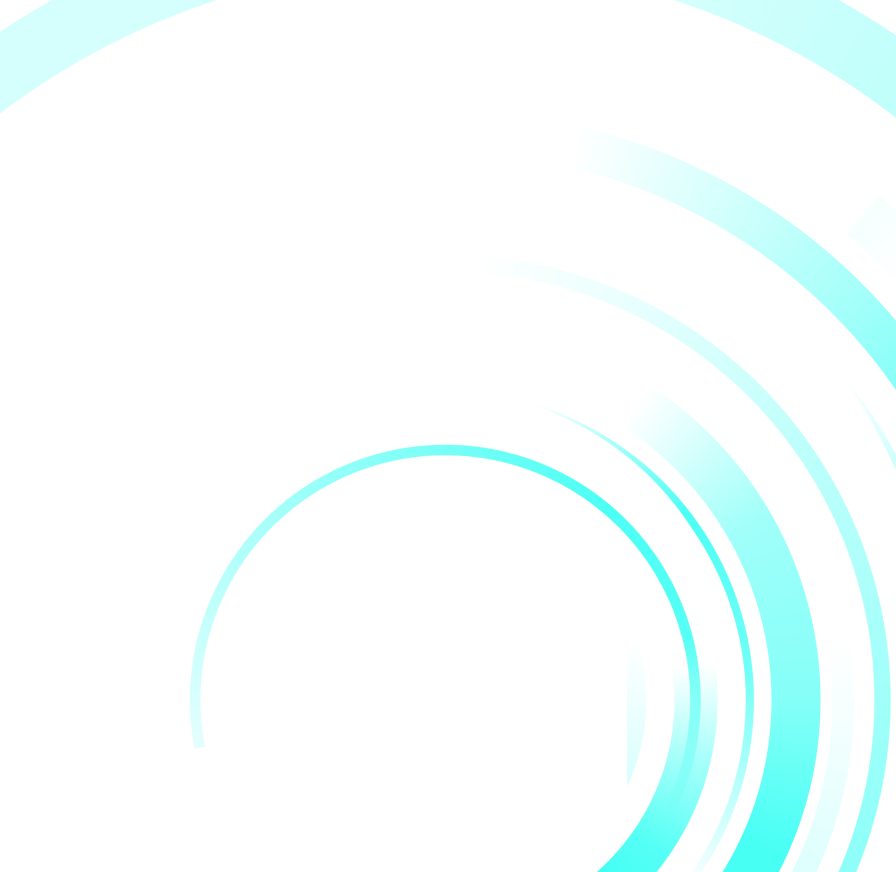
A Shadertoy shader for this background:

```glsl
#define CENTER vec2(0.5107, 0.1971)
#define PAPER vec3(1.0)
#define CYAN vec3(0.26, 1.0, 0.957)
#define SLIVER_LEFT 0.719
#define RING_END 191.0

// Clamped linear step; the ends may run downwards
float ramp(float from, float to, float v) {
    return clamp((v - from) / (to - from), 0.0, 1.0);
}

// Piecewise linear strength along four descending angles
float gradient(float angle, vec4 stops, vec4 strengths) {
    float s = mix(strengths.x, strengths.y, ramp(stops.x, stops.y, angle));
    s = mix(s, strengths.z, ramp(stops.y, stops.z, angle));
    return mix(s, strengths.w, ramp(stops.z, stops.w, angle));
}

// Smooth-edged annulus
float band(float radius, float inner, float outer) {
    float aa = 0.75 / iResolution.y;
    return smoothstep(inner - aa, inner + aa, radius)
         * (1.0 - smoothstep(outer - aa, outer + aa, radius));
}

// Layer translucent ink over what is already there
void layer(inout float ink, float amount) {
    ink = 1.0 - (1.0 - ink) * (1.0 - amount);
}

void mainImage(out vec4 fragColor, in vec2 fragCoord) {
    vec2 uv = fragCoord / iResolution.y;
    vec2 p = uv - CENTER;
    float radius = length(p);
    // Degrees from the right, counterclockwise, with the seam straight down
    float angle = 90.0 - degrees(atan(p.x, p.y));
    float aa = 0.75 / iResolution.y;
    float ink = 0.0;

    // Wide outer arcs
    layer(ink, band(radius, 0.8445, 0.9210)
        * mix(0.22, 0.34, ramp(73.0, 52.0, angle)));
    layer(ink, band(radius, 0.6273, 0.6756)
        * gradient(angle, vec4(77, 58, 40, 34), vec4(0.0, 0.27, 0.55, 0.65)));

    // Thin middle arc
    layer(ink, band(radius, 0.4920, 0.5107)
        * gradient(angle, vec4(86, 65, 35, -22), vec4(0.0, 0.12, 0.35, 0.6)));

    // Wide inner arcs
    layer(ink, band(radius, 0.3740, 0.4303)
        * gradient(angle, vec4(57, 30, 0, -25), vec4(0.0, 0.5, 0.65, 0.97)));
    layer(ink, band(radius, 0.2627, 0.3123)
        * gradient(angle, vec4(8, -10, -35, -50), vec4(0.0, 0.4, 0.9, 1.0)));

    // Tapered thin arcs
    float taperedInner = mix(0.3530, 0.3445, ramp(74.0, 35.0, angle));
    layer(ink, band(radius, taperedInner, 0.3539)
        * gradient(angle, vec4(74, 38, 5, -38), vec4(0.0, 0.95, 0.75, 0.0)));
    float edgeInner = mix(0.5875, 0.5804, ramp(39.0, 28.0, angle));
    layer(ink, band(radius, edgeInner, 0.5885)
        * 0.3 * ramp(39.0, 26.0, angle));

    // Full ring, cut cleanly at its lower left end
    float cut = degrees(aa / max(radius, aa));
    float ringMask = 1.0 - smoothstep(RING_END - cut, RING_END + cut, angle);
    layer(ink, band(radius, 0.2808, 0.2929) * ringMask
        * gradient(angle, vec4(190, 50, 15, -28), vec4(0.15, 0.95, 0.9, 0.0)));

    // Faint veils
    layer(ink, band(radius, 0.4437, 0.4690)
        * gradient(angle, vec4(9, -5, -25, -40), vec4(0.0, 0.07, 0.18, 0.2)));
    layer(ink, band(radius, 0.7050, 0.7630)
        * gradient(angle, vec4(49.5, 49, 42, 40), vec4(0.0, 0.05, 0.0, 0.0)));
    float sliver = smoothstep(SLIVER_LEFT - aa, SLIVER_LEFT + aa, uv.x);
    layer(ink, band(radius, 0.0, 0.2306) * sliver
        * 0.2 * ramp(18.0, -23.0, angle));

    fragColor = vec4(mix(PAPER, CYAN, ink), 1.0);
}
```
